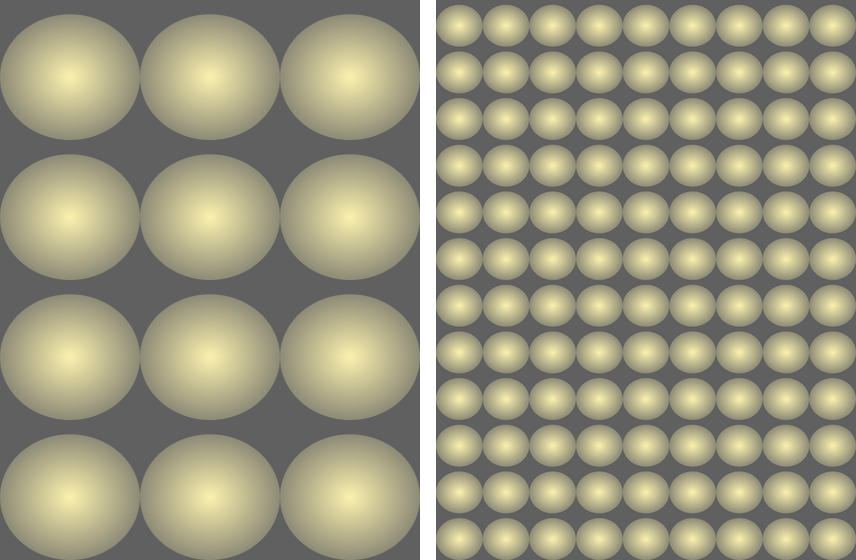
Left: one tile. Right: repeated 3 by 3.
Reproduce this pattern procedurally as a WebGL 1 fragment shader.

```glsl
precision highp float;

uniform vec2 u_resolution;

const vec2 REPEATS = vec2(3.0, 4.0);
const vec2 DISC_CENTER = vec2(0.5, 0.449);   // in cell units
const vec2 DISC_RADII = vec2(0.5, 0.449);
const float FADE_REACH = 1.41421;            // fade ends at the corner of the disc's box
const vec3 GLOW_COLOR = vec3(0.984, 0.946, 0.682);
const vec3 GROUND_COLOR = vec3(0.376);

// Distance from the disc centre, 1.0 on the rim
float discRadius(vec2 cell) {
  return length((cell - DISC_CENTER) / DISC_RADII);
}

void main() {
  vec2 cell = fract(gl_FragCoord.xy / u_resolution * REPEATS);
  float radius = discRadius(cell);

  // Radial fade from the glowing centre towards the ground colour
  vec3 disc = mix(GLOW_COLOR, GROUND_COLOR, radius / FADE_REACH);

  // Rim smoothed over one pixel
  float pixel = REPEATS.y / u_resolution.y;
  float rimDistance = (radius - 1.0) * DISC_RADII.y;
  float coverage = clamp(0.5 - rimDistance / pixel, 0.0, 1.0);

  gl_FragColor = vec4(mix(GROUND_COLOR, disc, coverage), 1.0);
}
```
